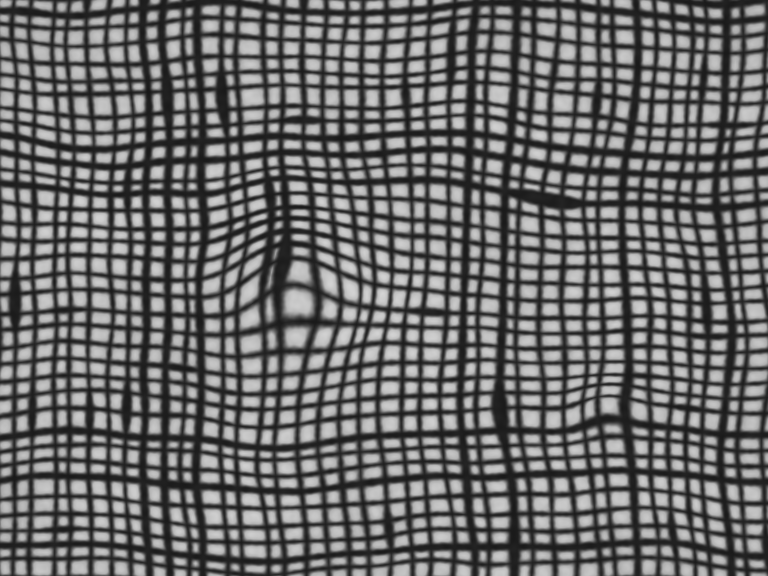
Reproduce this texture procedurally as a WebGL 1 fragment shader.

```glsl
precision highp float;
// Loose gauze: dark, wavering threads over a pale backlight, pulled apart at two snags.
uniform vec2 u_resolution;

float hash(vec2 p) {
  return fract(sin(dot(p, vec2(127.1, 311.7))) * 43758.547);
}

vec2 gradient(vec2 cell) {
  float angle = 6.28318 * hash(cell);
  return vec2(cos(angle), sin(angle));
}

// Gradient noise, roughly -0.7 to 0.7
float noise(vec2 p) {
  vec2 i = floor(p), f = fract(p);
  vec2 w = f * f * f * (f * (f * 6.0 - 15.0) + 10.0);
  float a = dot(gradient(i), f);
  float b = dot(gradient(i + vec2(1.0, 0.0)), f - vec2(1.0, 0.0));
  float c = dot(gradient(i + vec2(0.0, 1.0)), f - vec2(0.0, 1.0));
  float d = dot(gradient(i + 1.0), f - 1.0);
  return mix(mix(a, b, w.x), mix(c, d, w.x), w.y);
}

float bump(vec2 p, vec2 radius) {
  p /= radius;
  return exp(-dot(p, p));
}

// Pulls the cloth upward at each snag and spreads the hole under the large one
vec2 snag(vec2 p) {
  vec2 large = p - vec2(0.50, 0.55);
  vec2 hole = p - vec2(0.52, 0.47);
  vec2 small = p - vec2(1.05, 0.30);
  vec2 q = p;
  q.y -= 0.065 * bump(large, vec2(0.11, 0.12));
  q.x -= 0.45 * hole.x * bump(hole, vec2(0.10, 0.08));
  q += vec2(0.012, -0.025) * bump(small, vec2(0.06, 0.05));
  return q;
}

// Slow drift of the whole weave plus smaller local waves
vec2 warp(vec2 p) {
  vec2 q = snag(p);
  q.x += 0.040 * noise(p * vec2(1.8, 2.6) + 3.7);
  q.y += 0.045 * noise(p * vec2(2.6, 1.8) + 17.3);
  q.x += 0.010 * noise(p * vec2(5.0, 7.0) + 31.1);
  q.y += 0.010 * noise(p * vec2(7.0, 5.0) + 47.9);
  return q;
}

// Signed distance to the nearest thread; across and along are in thread spacings
float threads(float across, float along, float seed, float swelling) {
  float nearest = 1.0;
  for (int k = -1; k <= 1; k++) {
    float id = floor(across) + float(k);
    float key = id * 7.37 + seed;
    float center = id + 0.5 + 0.34 * (hash(vec2(id, seed)) - 0.5);
    center += 0.22 * noise(vec2(key, along * 0.23));
    float halfWidth = 0.125 + 0.06 * noise(vec2(key + 3.1, along * 0.45));
    halfWidth += 0.09 * step(0.88, hash(vec2(id, seed + 5.0)));
    // Occasional slubs
    halfWidth += 0.22 * smoothstep(0.32, 0.62, noise(vec2(key + 9.4, along * 0.16)));
    nearest = min(nearest, abs(across - center) - halfWidth - swelling);
  }
  return nearest;
}

// Smooth minimum, rounding the corners of the openings
float blend(float a, float b, float k) {
  float h = max(k - abs(a - b), 0.0) / k;
  return min(a, b) - h * h * k * 0.25;
}

void main() {
  vec2 p = gl_FragCoord.xy / u_resolution.y;
  vec2 cloth = warp(p) * vec2(29.0, 34.0);

  // Threads bunch up and thicken around the large snag
  float bunchX = 0.11 * bump(p - vec2(0.49, 0.56), vec2(0.04, 0.14));
  float bunchY = 0.10 * bump(p - vec2(0.47, 0.60), vec2(0.12, 0.04));
  float warpThreads = threads(cloth.x, cloth.y, 11.0, bunchX);
  float weftThreads = threads(cloth.y, cloth.x, 53.0, bunchY);
  float edge = blend(warpThreads, weftThreads, 0.20);
  edge += 0.035 * noise(p * 95.0);

  // Backlight, uneven and a little dimmer toward the corners
  vec2 fromCenter = gl_FragCoord.xy / u_resolution - 0.5;
  float light = 0.79 - 0.10 * dot(fromCenter, fromCenter);
  light += 0.05 * noise(p * 4.0) + 0.045 * noise(p * 70.0);
  light -= 0.07 * (1.0 - smoothstep(0.05, 0.28, edge));

  // Thread cores are darkest
  float dark = mix(0.12, 0.20, smoothstep(-0.17, -0.04, edge));
  dark += 0.035 * noise(p * 60.0 + 8.0);

  float tone = mix(dark, light, smoothstep(-0.10, 0.13, edge));
  gl_FragColor = vec4(vec3(tone), 1.0);
}
```
